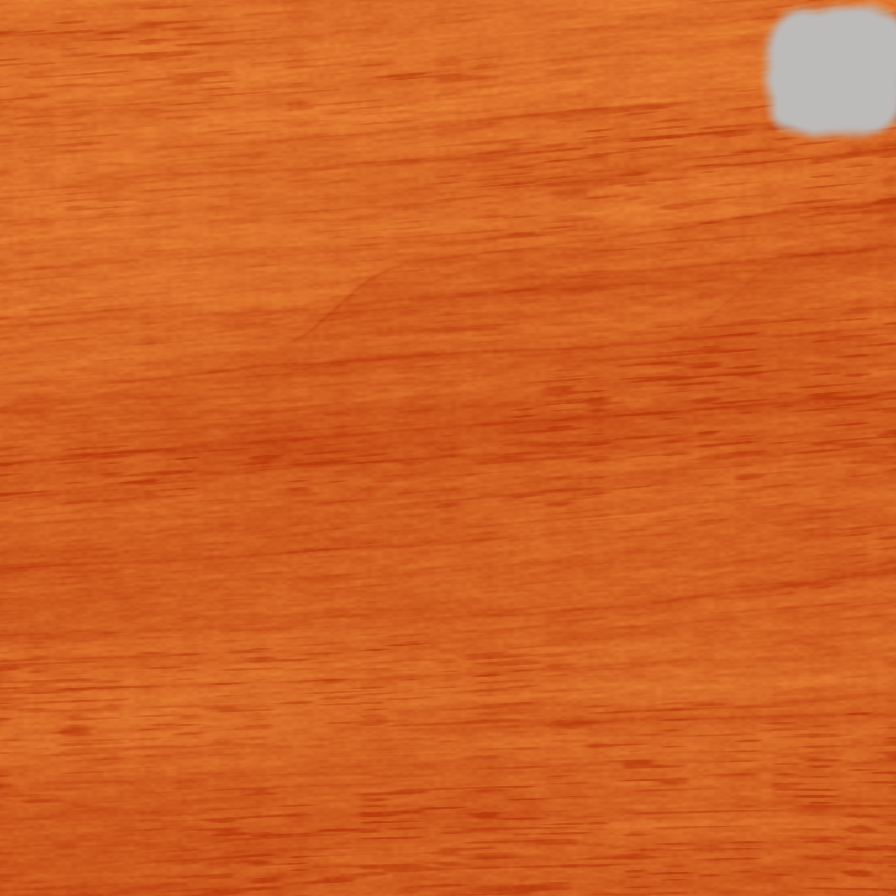
Give the GLSL for this texture, as a Shadertoy shader.

```glsl
// Orange-stained wood board with a soft grey patch in its upper right corner.
// Stretched value noise gives streaks and pores along a tilted grain coordinate;
// a loop of wavy lines adds growth rings, and two bent edges add arched figure.

const vec3 DEEP_WOOD = vec3(0.750, 0.262, 0.066);
const vec3 PALE_WOOD = vec3(0.910, 0.510, 0.208);
const vec3 PATCH_GREY = vec3(0.74, 0.73, 0.73);
const vec2 PATCH_CENTER = vec2(0.932, 0.919);
const vec2 PATCH_SPREAD = vec2(0.036, 0.031);
const float PATCH_BLUR = 0.009;
const int RING_COUNT = 20;
const float RING_WIDTH = 0.0022;
const float RING_SHADE = 0.013;
const float MAIN_RING_HEIGHT = 0.525;
const float PORE_DEPTH = 0.42;
const float FIBER_CONTRAST = 0.24;
const float GRIT_CONTRAST = 0.17;
const float BRIGHTNESS = 0.10;

float hash(vec2 p) {
    return fract(sin(dot(p, vec2(127.1, 311.7))) * 43758.5453);
}

float noise(vec2 p) {
    vec2 i = floor(p), f = fract(p);
    f = f * f * (3.0 - 2.0 * f);
    return mix(mix(hash(i), hash(i + vec2(1, 0)), f.x),
               mix(hash(i + vec2(0, 1)), hash(i + vec2(1, 1)), f.x), f.y);
}

float fbm(vec2 p) {
    float sum = 0.0, weight = 0.5;
    for (int i = 0; i < 4; i++) {
        sum += weight * noise(p);
        p = p * 2.03 + 17.3;
        weight *= 0.5;
    }
    return sum / 0.9375;
}

// Thin dark core with a soft shade that is wider below the ring
float ring(float d) {
    float core = exp(-d * d / (RING_WIDTH * RING_WIDTH));
    float shade = exp(-abs(d) / (d < 0.0 ? RING_SHADE : RING_SHADE * 0.4));
    return 0.55 * core + 0.45 * shade;
}

float growthRings(vec2 grain) {
    float dark = 0.0;
    for (int i = 0; i < RING_COUNT; i++) {
        float id = float(i);
        float h = 0.19 + 0.83 * (id + 0.7 * hash(vec2(id, 3.0))) / float(RING_COUNT);
        float wave = 0.012 * (noise(vec2(grain.x * 3.0, id * 7.0)) - 0.5);
        wave += 0.003 * (noise(vec2(grain.x * 17.0, id * 9.0)) - 0.5);
        float fade = smoothstep(0.0, 0.7, noise(vec2(grain.x * 3.0 + 9.0, id * 5.0)));
        float strength = mix(0.14, 0.40, hash(vec2(id, 8.0)));
        dark += strength * fade * ring(grain.y - h - wave);
    }
    float mainWave = 0.006 * (noise(vec2(grain.x * 4.0, 31.0)) - 0.5);
    return dark + 0.36 * ring(grain.y - MAIN_RING_HEIGHT - mainWave);
}

// Bent ring edge: pale above, darker below, fading out to the left
float archedFigure(vec2 p) {
    float bend = 0.60 + 0.105 * smoothstep(0.28, 0.46, p.x) + 0.13 * max(p.x - 0.44, 0.0);
    float d = p.y - bend - 0.006 * (noise(p * vec2(30.0, 60.0)) - 0.5);
    float shade = exp(-abs(d) / (d < 0.0 ? 0.045 : 0.003));
    return (shade + 0.6 * exp(-d * d / 6e-6)) * smoothstep(0.26, 0.38, p.x);
}

// Broad light and dark zones across the board
float zoneTone(float h) {
    float bump = (h - 0.24) / 0.075;
    return 0.40 + 0.21 * smoothstep(0.50, 0.78, h)
         + 0.18 * exp(-bump * bump)
         - 0.10 * (1.0 - smoothstep(0.14, 0.18, h));
}

// Clustered short dark dashes, fine ones mixed with longer ones
float pores(vec2 grain) {
    float cluster = smoothstep(0.36, 0.66, fbm(grain * vec2(2.5, 12.0) + 70.0));
    float fine = smoothstep(0.62, 0.92, noise(grain * vec2(24.0, 270.0) + 3.0));
    float coarse = smoothstep(0.72, 0.95, noise(grain * vec2(11.0, 190.0) + 50.0));
    return max(fine, coarse) * mix(0.30, 1.0, cluster);
}

// Soft union of a middle disc and four corner lobes
float patchMask(vec2 p) {
    vec2 q = p - PATCH_CENTER;
    float sum = exp(-70.0 * (length(q) - 0.058));
    for (int i = 0; i < 4; i++) {
        vec2 corner = vec2(i % 2, i / 2) * 2.0 - 1.0;
        float radius = 0.032 + 0.008 * hash(corner + 4.0);
        sum += exp(-70.0 * (length(q - corner * PATCH_SPREAD) - radius));
    }
    float d = -log(sum) / 70.0 + 0.006 * (noise(p * 45.0) - 0.5);
    return 1.0 - smoothstep(-PATCH_BLUR, PATCH_BLUR, d);
}

void mainImage(out vec4 fragColor, in vec2 fragCoord) {
    vec2 p = fragCoord / iResolution.xy;

    // Grain coordinate follows the rising, gently wavy fibres
    float tilt = mix(0.025, 0.078, smoothstep(0.12, 0.42, p.y));
    float warp = 0.018 * (noise(p * vec2(2.5, 3.0) + 5.0) - 0.5);
    vec2 grain = vec2(p.x, p.y - tilt * (p.x - 0.5) + warp);

    // Broad zones, streaks and cloudy stain
    float tone = zoneTone(grain.y) + BRIGHTNESS;
    tone += 0.34 * (fbm(grain * vec2(2.5, 26.0)) - 0.5);
    tone += 0.20 * (fbm(p * vec2(4.0, 6.0) + 40.0) - 0.5);
    tone += 0.34 * (fbm(grain * vec2(7.0, 85.0) + 12.0) - 0.5);

    // Growth rings and arches
    tone -= growthRings(grain);
    tone -= 0.19 * archedFigure(p);
    tone -= 0.10 * archedFigure(p - vec2(0.44, 0.01));

    // Pores, fine fibres and surface grit
    tone -= PORE_DEPTH * pores(grain);
    tone += FIBER_CONTRAST * (noise(grain * vec2(42.0, 260.0)) - 0.5);
    tone += GRIT_CONTRAST * (noise(p * vec2(170.0, 300.0)) - 0.5);

    vec3 color = mix(DEEP_WOOD, PALE_WOOD, clamp(tone, -0.1, 1.05));
    fragColor = vec4(mix(color, PATCH_GREY, patchMask(p)), 1.0);
}
```
